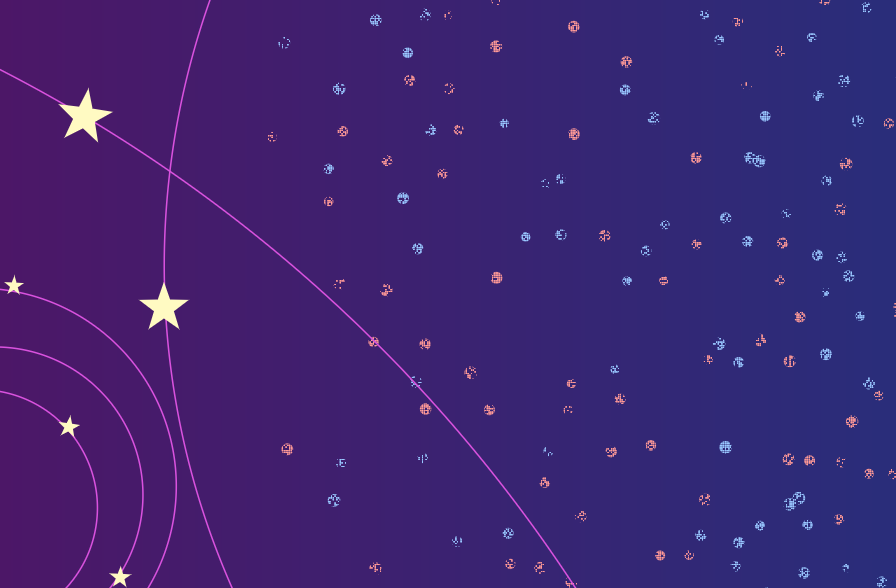
A WebGL 2 fragment shader for this background:

```glsl
#version 300 es
precision highp float;

uniform vec2 u_resolution;
out vec4 fragColor;

// Lengths are in canvas heights.
const vec3 LEFT_PURPLE = vec3(0.298, 0.090, 0.405);
const vec3 RIGHT_BLUE = vec3(0.163, 0.178, 0.480);
const vec3 ORBIT_PINK = vec3(0.85, 0.32, 0.87);
const vec3 STAR_CREAM = vec3(1.00, 0.98, 0.76);
const vec3 DOT_CORAL = vec3(1.00, 0.60, 0.59);
const vec3 DOT_SKY = vec3(0.60, 0.78, 1.00);

const float ORBIT_WIDTH = 0.0026;
const float STAR_INNER = 0.40;      // inner radius over outer radius
const float DOT_CELL = 0.0675;
const float DOT_RADIUS = 0.0098;
const float DOT_START = 0.39;       // left limit of the dots
const float DOT_SPAN = 1.08;        // distance over which they thicken
const float GRAINS = 336.0;         // stipple grains per canvas height
const float FIFTH_TURN = 1.2566371;

// Orbits: centre and radius.
const vec3 ORBITS[5] = vec3[5](
    vec3(-1.1716, -1.4032, 2.5677),
    vec3(1.6345, 0.5474, 1.3552),
    vec3(-0.0369, 0.1732, 0.3367),
    vec3(-0.0085, 0.1583, 0.2516),
    vec3(-0.0353, 0.1363, 0.2010));

// Stars: centre, radius and clockwise turn.
const vec4 STARS[5] = vec4[5](
    vec4(0.1437, 0.8012, 0.0492, 0.14),
    vec4(0.2788, 0.4762, 0.0446, 0.00),
    vec4(0.0238, 0.5139, 0.0175, 0.05),
    vec4(0.1171, 0.2738, 0.0195, 0.14),
    vec4(0.2044, 0.0179, 0.0195, 0.05));

vec2 hash2(vec2 p) {
    vec3 q = fract(p.xyx * vec3(0.1031, 0.1030, 0.0973));
    q += dot(q, q.yzx + 33.33);
    return fract((q.xx + q.yz) * q.zy);
}

// Coverage of a shape from its signed distance.
float cover(float distance, float pixel) {
    return clamp(0.5 - distance / pixel, 0.0, 1.0);
}

// Five-pointed star, folded into half of one point.
float starDistance(vec2 p, float radius, float turn) {
    float angle = atan(p.x, p.y) - turn + 0.5 * FIFTH_TURN;
    angle = mod(angle, FIFTH_TURN) - 0.5 * FIFTH_TURN;
    vec2 folded = length(p) * vec2(cos(angle), abs(sin(angle)));
    vec2 tip = vec2(radius, 0.0);
    vec2 notch = STAR_INNER * radius * vec2(cos(0.5 * FIFTH_TURN), sin(0.5 * FIFTH_TURN));
    vec2 normal = normalize(vec2(notch.y, tip.x - notch.x));
    return dot(folded - tip, normal);
}

// Jittered dots that grow denser to the right, broken into grains.
vec3 addDots(vec3 color, vec2 p, float pixel) {
    vec2 grainId = floor(p * GRAINS);
    float grainEdge = (length(fract(p * GRAINS) - 0.5) - 0.55) / GRAINS;
    float grain = cover(grainEdge, pixel);
    float grainValue = hash2(grainId + 71.0).x;
    vec2 home = floor(p / DOT_CELL);

    for (int j = -1; j <= 1; j++) {
        for (int i = -1; i <= 1; i++) {
            vec2 cell = home + vec2(i, j);
            vec2 center = (cell + 0.1 + 0.8 * hash2(cell + 13.0)) * DOT_CELL;
            vec2 kind = hash2(cell + 137.0);
            vec2 build = hash2(cell + 291.0);
            float along = (center.x - DOT_START) / DOT_SPAN;
            float chance = step(0.0, along) * (0.14 + 0.80 * along);
            float radius = DOT_RADIUS * mix(0.8, 1.1, build.x);
            float disc = cover(length(p - center) - radius, pixel);
            float filled = step(grainValue, mix(0.25, 0.85, build.y));
            float alpha = step(kind.x, chance) * disc * filled * grain;
            color = mix(color, kind.y < 0.5 ? DOT_CORAL : DOT_SKY, alpha);
        }
    }
    return color;
}

void main() {
    vec2 p = gl_FragCoord.xy / u_resolution.y;
    float pixel = 1.0 / u_resolution.y;

    // Backdrop and dots
    vec3 color = mix(LEFT_PURPLE, RIGHT_BLUE, gl_FragCoord.x / u_resolution.x);
    color = addDots(color, p, pixel);

    // Thin orbits
    for (int i = 0; i < 5; i++) {
        float ring = abs(length(p - ORBITS[i].xy) - ORBITS[i].z);
        color = mix(color, ORBIT_PINK, cover(ring - 0.5 * ORBIT_WIDTH, pixel));
    }

    // Stars resting on the orbits
    for (int i = 0; i < 5; i++) {
        float star = starDistance(p - STARS[i].xy, STARS[i].z, STARS[i].w);
        color = mix(color, STAR_CREAM, cover(star, pixel));
    }

    fragColor = vec4(color, 1.0);
}
```
